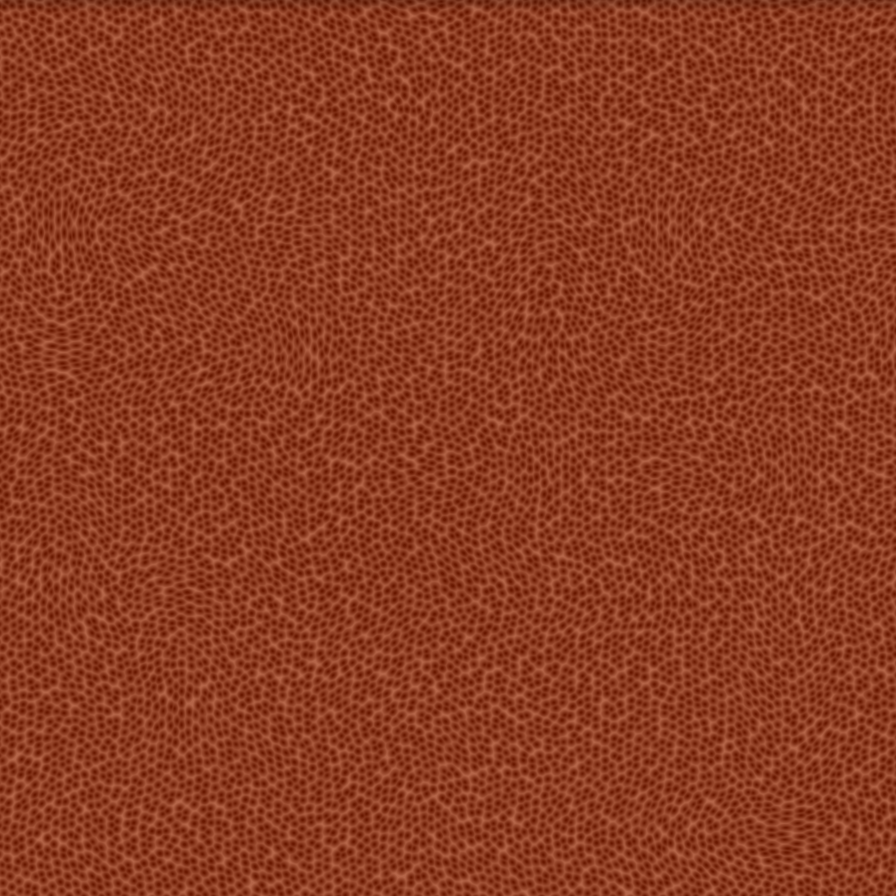
This texture is drawn by a WebGL 1 fragment shader. Its source:

```glsl
precision highp float;
// Pebbled red-brown leather: soft dark pits in a fine, paler raised network.

#define CELLS 96.0          // pits across the canvas
#define JITTER 0.5          // irregularity of pit positions
#define SWIRL 0.1           // turning of the pit rows
#define SWIRL_SIZE 13.0     // width of the turns, in cells
#define ROW_HEIGHT 0.87     // row spacing of the staggered grid
#define WALL_SOFTNESS 16.0  // higher gives sharper walls
#define PIT_SLOPE 1.72      // tone gained from pit centre to wall
#define PIT_FLOOR -0.12     // tone at the pit centre
#define DARK vec3(0.41, 0.09, -0.005)
#define LIGHT vec3(0.68, 0.37, 0.26)

uniform vec2 u_resolution;

float hash(vec2 p) {
  return fract(sin(dot(p, vec2(127.1, 311.7))) * 43758.5453);
}

vec2 hash2(vec2 p) {
  return vec2(hash(p), hash(p + vec2(57.3, 19.9)));
}

float noise(vec2 p) {
  vec2 i = floor(p);
  vec2 f = fract(p);
  f = f * f * f * (f * (f * 6.0 - 15.0) + 10.0);
  return mix(mix(hash(i), hash(i + vec2(1.0, 0.0)), f.x),
             mix(hash(i + vec2(0.0, 1.0)), hash(i + vec2(1.0, 1.0)), f.x), f.y);
}

// Divergence-free offset: turns the rows while keeping the pits evenly dense.
vec2 swirl(vec2 p) {
  vec2 q = p / SWIRL_SIZE;
  vec2 e = vec2(0.05, 0.0);
  float slopeX = noise(q + e.xy) - noise(q - e.xy);
  float slopeY = noise(q + e.yx) - noise(q - e.yx);
  return SWIRL * SWIRL_SIZE * vec2(slopeY, -slopeX) / (2.0 * e.x);
}

// Smooth distance to the nearest pit (x) and blended random depth (y).
vec2 pits(vec2 p) {
  float baseRow = floor(p.y / ROW_HEIGHT);
  float total = 0.0;
  float depth = 0.0;
  for (int j = -1; j <= 1; j++) {
    float row = baseRow + float(j);
    float stagger = 0.5 * mod(row, 2.0);
    float baseColumn = floor(p.x - stagger);
    for (int i = -1; i <= 1; i++) {
      vec2 id = vec2(baseColumn + float(i), row);
      vec2 centre = id + 0.5 + (hash2(id) - 0.5) * JITTER;
      centre = vec2(centre.x + stagger, centre.y * ROW_HEIGHT);
      vec2 offset = p - centre;
      float weight = exp(-WALL_SOFTNESS * sqrt(dot(offset, offset) + 0.006));
      total += weight;
      depth += weight * hash(id + 91.7);
    }
  }
  return vec2(-log(total) / WALL_SOFTNESS, depth / total);
}

void main() {
  vec2 uv = gl_FragCoord.xy / u_resolution;
  vec2 p = gl_FragCoord.xy / min(u_resolution.x, u_resolution.y) * CELLS;

  // Staggered rows run upwards before they are swirled.
  vec2 pit = pits((p + swirl(p)).yx);

  // Pits darken and walls catch patchy light.
  float tone = PIT_FLOOR + PIT_SLOPE * pit.x;
  float wall = smoothstep(0.3, 0.55, pit.x);
  tone += (pit.y - 0.5) * 0.12 * (1.0 - wall);
  tone += (noise(p * 1.1 + 11.0) - 0.5) * 0.16 * wall;

  // Faint mottling and a shaded top edge.
  tone += (noise(p / 12.0 + 5.0) - 0.5) * 0.04;
  vec3 colour = mix(DARK, LIGHT, clamp(tone, 0.02, 1.1));
  colour *= 1.0 - 0.14 * smoothstep(0.985, 1.0, uv.y);

  gl_FragColor = vec4(colour, 1.0);
}
```
